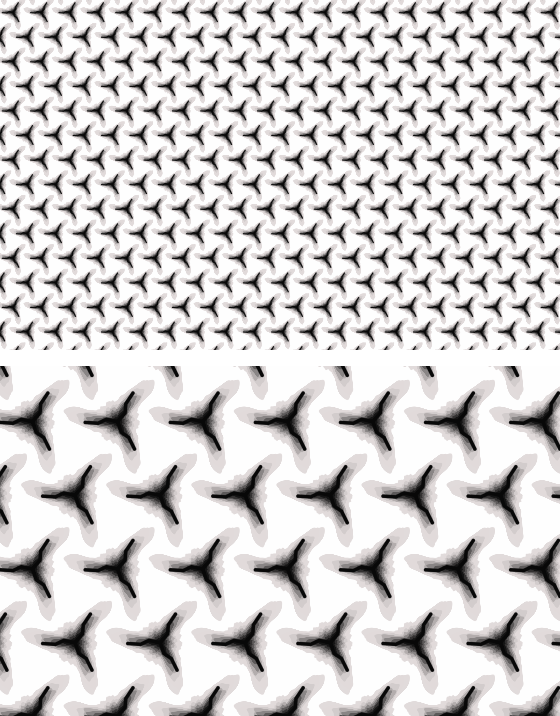
Top: the whole. Bottom: its middle third, enlarged.
Give the GLSL for this pattern, as a Shadertoy shader.

```glsl
// Triangular lattice of three-armed ink stars with stepped, ragged grey halos.

const float TAU = 6.2831853;
const float PITCH = 0.08104;               // lattice spacing in canvas heights
const float ROW_STEP = 0.8660254;          // row spacing in pitches
const vec2 FIRST_STAR = vec2(0.0375, 0.9647);
const float ARM_ANGLE = 1.065;
const float TIP_LAG = 0.17;                // halo tips trail the arms
const int LAYERS = 9;

float coverage(float dist, float px) {
    return 1.0 - smoothstep(-0.7 * px, 0.7 * px, dist);
}

float segmentDistance(vec2 p, vec2 a, vec2 b) {
    vec2 ab = b - a;
    return length(p - a - ab * clamp(dot(p - a, ab) / dot(ab, ab), 0.0, 1.0));
}

// Turns the plane so that the nearest of three arms lies along +x.
vec2 foldArms(float radius, float angle) {
    float sector = TAU / 3.0;
    float a = angle - sector * round(angle / sector);
    return radius * vec2(cos(a), sin(a));
}

// Kinked ink stroke from the centre outward.
float armDistance(vec2 q) {
    vec2 bend = vec2(0.13, -0.028);
    vec2 knee = vec2(0.23, 0.016);
    float d = segmentDistance(q, vec2(0.0), bend);
    d = min(d, segmentDistance(q, bend, knee));
    return min(d, segmentDistance(q, knee, vec2(0.38, 0.004))) - 0.021;
}

// Outline of the halo: three tapering lobes.
float haloRadius(float angle) {
    float lobe = 0.5 + 0.5 * cos(3.0 * angle);
    return 0.25 + 0.38 * pow(lobe, 5.0);
}

// Scalloped edge, different for each layer.
float ragged(float angle, float layer) {
    return 0.045 * sin(12.0 * angle + 1.7 * layer)
         + 0.030 * sin(21.0 * angle - 2.3 * layer)
         + 0.015 * sin(39.0 * angle + 3.1 * layer);
}

vec3 ink(float tone) {
    return tone * vec3(1.015, 0.985, 0.985);
}

vec3 star(vec2 p, vec3 paper, float px) {
    float radius = length(p);
    if (radius > 0.75) return paper;
    float angle = atan(p.y, p.x + 1e-6) - ARM_ANGLE;
    float haloAngle = angle + TIP_LAG * smoothstep(0.1, 0.55, radius);
    float outline = haloRadius(haloAngle);
    vec3 color = paper;

    // Layers from the pale rim to the dark core
    for (int i = LAYERS; i > 0; i--) {
        float layer = float(i);
        float size = layer / float(LAYERS);
        float tone = 0.03 + 0.84 * smoothstep(0.05, 0.85, size - 0.5 / float(LAYERS));
        float edge = outline * size * (1.0 + ragged(haloAngle, layer));
        color = mix(color, ink(tone), coverage(radius - edge, px));
    }

    // Ink strokes
    float arm = armDistance(foldArms(radius, angle));
    return mix(color, vec3(0.03), coverage(arm, px));
}

void mainImage(out vec4 fragColor, in vec2 fragCoord) {
    vec2 p = (fragCoord / iResolution.y - FIRST_STAR) / PITCH;
    float px = 1.0 / (iResolution.y * PITCH);
    vec3 paper = vec3(0.995);
    vec3 color = paper;
    float nearRow = round(p.y / ROW_STEP);

    // Neighbouring stars, since the tips leave their own cell
    for (int j = -1; j <= 1; j++) {
        float row = nearRow + float(j);
        float shift = 0.5 * mod(row, 2.0);
        float nearColumn = round(p.x - shift);
        for (int i = -1; i <= 1; i++) {
            vec2 center = vec2(nearColumn + float(i) + shift, row * ROW_STEP);
            color = min(color, star(p - center, paper, px));
        }
    }
    fragColor = vec4(color, 1.0);
}
```
